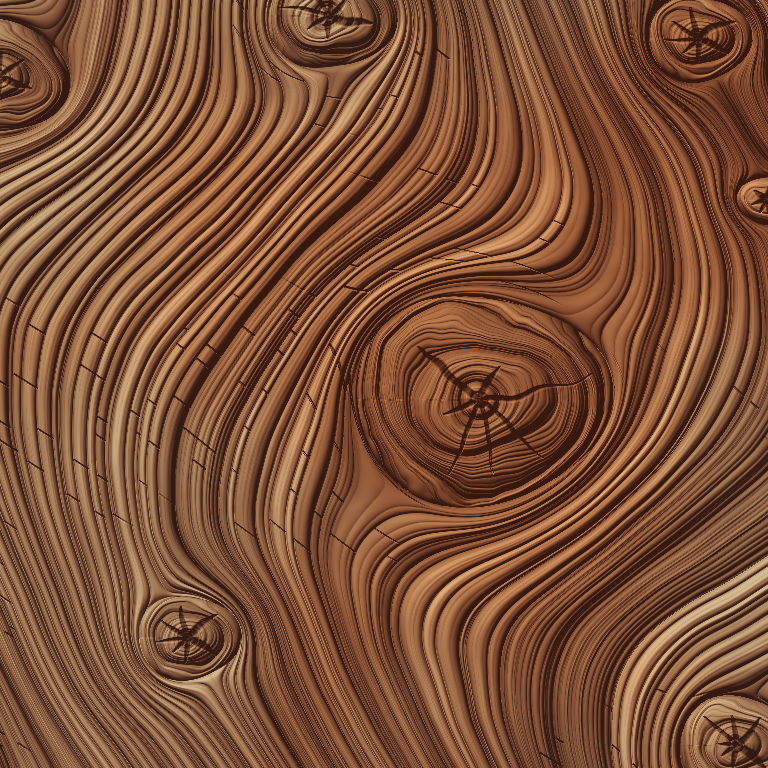
Give the GLSL for this texture, as a three.js fragment shader.

```glsl
varying vec2 vUv;

const float TAU = 6.2831853;

float hash(float n) {
  return fract(sin(n * 127.1 + 3.7) * 4375.85);
}

// Layered sines, roughly -1 to 1
float waves(vec2 p) {
  float sum = 0.0, amp = 0.5;
  for (int i = 0; i < 4; i++) {
    p = mat2(0.8, 0.6, -0.6, 0.8) * p * 1.6 + 1.7;
    sum += amp * sin(p.x + 1.5 * sin(p.y));
    amp *= 0.6;
  }
  return sum;
}

// One-dimensional cells of uneven width: distance to both borders, cell id
vec3 strip(float x) {
  float id = floor(x);
  float border = id + 0.7 * hash(id);
  if (x < border) {
    id -= 1.0;
    return vec3(x - id - 0.7 * hash(id), border - x, id);
  }
  return vec3(x - border, id + 1.0 + 0.7 * hash(id + 1.0) - x, id);
}

// Rounded cross section of a strip, 0 at the grooves and 1 on the crest
float dome(vec3 cell) {
  float width = cell.x + cell.y;
  return pow(max(4.0 * cell.x * cell.y / (width * width), 0.0), 0.6);
}

// Pushes the grain around a knot; ring keeps rim distance, radius, angle, size
void addKnot(vec2 p, vec2 center, float size, inout vec2 shift, inout vec4 ring) {
  vec2 d = p - center + 0.00001;
  float angle = atan(d.y, d.x);
  float wobble = 0.1 * sin(2.0 * angle - 1.6) + 0.05 * sin(3.0 * angle + size * 70.0);
  float radius = length(d) * (1.0 + wobble);
  float rim = radius - size;
  shift -= d / (length(d) + 0.0001) * size * exp(-max(rim, 0.0) / (size * 0.9));
  if (rim < ring.x) ring = vec4(rim, radius / size, angle, size);
}

// Grain coordinates of the flowing wood: across and along the fibres
vec2 flowGrain(vec2 q) {
  float along = q.y + 0.6 * q.x;
  float across = q.x - 0.15 * sin((along - 0.86) * TAU / 1.3);
  return vec2(across + 0.018 * waves(q * 3.0), along);
}

// Grain coordinates of a knot: swirling rings
vec2 ringGrain(vec2 p, vec4 ring) {
  float swirl = 0.09 * sin(2.0 * ring.z + 8.0 * ring.y) * ring.y;
  float across = ring.w * (ring.y + swirl) * 1.5 + 0.006 * waves(p * 22.0);
  return vec2(across + ring.w * 7.0, ring.z * 0.12);
}

// Cracks radiating from the heart of a knot
float radialCracks(vec2 p, vec4 ring) {
  float turn = ring.z / TAU * 7.0 + 0.35 * sin(ring.z + ring.w * 50.0) + 0.22 * waves(p * 14.0);
  float reach = 0.35 + 0.6 * hash(mod(floor(turn), 7.0) + ring.w * 9.0);
  float gap = abs(fract(turn) - 0.5) * TAU / 7.0 * ring.y * ring.w;
  float width = 0.0035 * (1.0 - smoothstep(reach * 0.4, reach, ring.y));
  return (1.0 - smoothstep(width * 0.4, width + 0.001, gap)) * step(0.0002, width);
}

// Short splits across the ridges
float crossCracks(float along, float band, float ridge, float patchy) {
  vec3 cell = strip(along * 20.0 + hash(band) * 30.0);
  float gap = cell.x / 20.0;
  float isSplit = step(0.72, hash(cell.z * 1.7 + ridge * 0.37));
  return (1.0 - smoothstep(0.0008, 0.0026, gap)) * isSplit * smoothstep(-0.1, 0.2, patchy);
}

// Carved surface: height, tone, crack
vec3 surface(vec2 p) {
  vec2 shift = vec2(0.0);
  vec4 ring = vec4(9.0);
  addKnot(p, vec2(0.625, 0.48), 0.15, shift, ring);
  addKnot(p, vec2(0.43, 0.98), 0.075, shift, ring);
  addKnot(p, vec2(0.0, 0.9), 0.08, shift, ring);
  addKnot(p, vec2(0.91, 0.95), 0.06, shift, ring);
  addKnot(p, vec2(0.245, 0.17), 0.06, shift, ring);
  addKnot(p, vec2(1.0, 0.74), 0.035, shift, ring);
  addKnot(p, vec2(0.96, 0.03), 0.07, shift, ring);

  bool inKnot = ring.x < 0.0;
  vec2 grain = inKnot ? ringGrain(p, ring) : flowGrain(p + shift);
  grain.x += 0.0025 * waves(p * 9.0);

  vec3 band = strip(grain.x * 15.0);
  vec3 ridge = strip(grain.x * 52.0);
  float bandDome = dome(band);
  float ridgeDome = dome(ridge);
  float fineDome = dome(strip(grain.x * 140.0));
  float fineness = smoothstep(0.45, 0.8, hash(band.z + 5.0));
  float fibre = waves(vec2(grain.x * 80.0, grain.y * 14.0));
  float depth = mix(1.0, 0.4, fineness) * (inKnot ? 0.55 : 1.0);

  float height = 0.011 * bandDome + 0.0062 * depth * ridgeDome;
  height += mix(0.0006, 0.0018, fineness) * fineDome + 0.0006 * fibre;
  height -= 0.008 * exp(-abs(ring.x) / 0.004);
  float crack = crossCracks(grain.y, band.z, ridge.z, waves(p * 4.0 + 2.0));
  if (inKnot) {
    height += 0.2 * ring.w * (1.0 - ring.y * ring.y);
    crack = radialCracks(p, ring);
  }

  float tone = 0.35 * depth * (ridgeDome - 0.73) + 0.24 * (bandDome - 0.73);
  tone += 0.2 * (hash(ridge.z) - 0.5) + 0.12 * (hash(band.z) - 0.5) + 0.05 * fibre;
  tone += 0.12 * (fineDome - 0.73) - 0.12 * fineness;
  return vec3(height - 0.003 * crack, tone, crack);
}

// Wood colours from groove to highlight
vec3 woodColor(float v) {
  float k = clamp(v, 0.0, 1.0) * 5.0;
  vec3 c = mix(vec3(0.20, 0.10, 0.07), vec3(0.33, 0.19, 0.13), clamp(k, 0.0, 1.0));
  c = mix(c, vec3(0.47, 0.29, 0.20), clamp(k - 1.0, 0.0, 1.0));
  c = mix(c, vec3(0.59, 0.40, 0.27), clamp(k - 2.0, 0.0, 1.0));
  c = mix(c, vec3(0.71, 0.54, 0.38), clamp(k - 3.0, 0.0, 1.0));
  return mix(c, vec3(0.84, 0.71, 0.55), clamp(k - 4.0, 0.0, 1.0));
}

// Relief lit from the upper left
void main() {
  float e = 0.0018;
  vec3 here = surface(vUv);
  float slopeX = (surface(vUv + vec2(e, 0.0)).x - here.x) / e;
  float slopeY = (surface(vUv + vec2(0.0, e)).x - here.x) / e;
  vec3 normal = normalize(vec3(-slopeX, -slopeY, 1.0));
  float light = max(dot(normal, normalize(vec3(-0.5, 0.6, 0.75))), 0.0);
  float stain = waves(vUv * 2.5 + 4.0);
  float value = 0.49 + 0.9 * (light - 0.6) + here.y + 0.07 * stain - 0.5 * here.z;
  vec3 tint = mix(vec3(1.06, 0.95, 0.86), vec3(0.98, 1.02, 1.04), smoothstep(-0.6, 0.5, stain));
  gl_FragColor = vec4(woodColor(value) * tint, 1.0);
}
```
